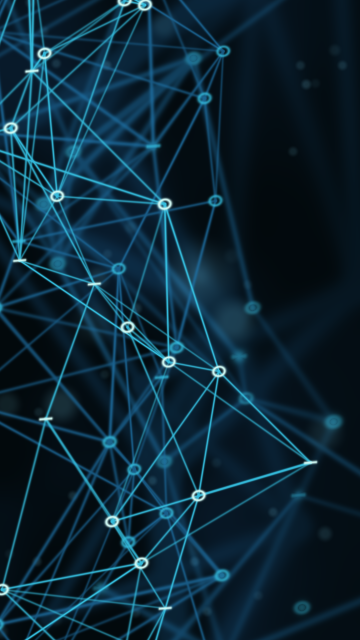
Reproduce this background procedurally as a Shadertoy shader.

```glsl
const vec3 NIGHT = vec3(0.008, 0.034, 0.046);
const vec3 HAZE = vec3(0.034, 0.110, 0.180);
const vec3 DEEP_BLUE = vec3(0.075, 0.270, 0.420);
const vec3 MID_BLUE = vec3(0.115, 0.430, 0.630);
const vec3 CYAN = vec3(0.210, 0.760, 0.890);
const vec3 NODE_WHITE = vec3(0.820, 0.980, 0.960);
const vec3 BOKEH = vec3(0.260, 0.430, 0.470);
const vec2 MAIN_BOKEH = vec2(0.55, 1.01);
const vec2 DARK_GAP = vec2(0.75, 1.22);
const float RING_RADIUS = 0.0135;
const float RING_STROKE = 0.0026;
const int BOKEH_COUNT = 40;

// A net of linked nodes; blur holds the smallest and largest softness.
struct Net {
    float seed;
    int count;
    float reach;
    float density;
    vec2 blur;
    vec2 spanX;
};

float hash(float n) {
    return fract(sin(n * 12.9898 + 4.137) * 43758.5);
}

float noise(vec2 p) {
    vec2 cell = floor(p), f = fract(p);
    f = f * f * (3.0 - 2.0 * f);
    float n = cell.x + cell.y * 57.0;
    return mix(mix(hash(n), hash(n + 1.0), f.x),
               mix(hash(n + 57.0), hash(n + 58.0), f.x), f.y);
}

float screen(float a, float b) {
    return 1.0 - (1.0 - a) * (1.0 - b);
}

// Position in xy, softness in z; some low nodes shift into a right-hand group.
vec3 nodeAt(Net net, int i) {
    float id = net.seed + float(i) * 3.0;
    float y = (float(i) + hash(id)) / float(net.count) * 2.3 - 0.25;
    float x = mix(net.spanX.x, net.spanX.y, hash(id + 1.0));
    float low = step(0.2, y) * step(y, 0.85);
    x += 0.46 * low * step(0.45, hash(id + 0.5));
    return vec3(x, y, mix(net.blur.x, net.blur.y, hash(id + 2.0)));
}

// Gaussian line whose softness varies from end to end.
float softLine(vec2 p, vec3 a, vec3 b) {
    vec2 ab = b.xy - a.xy, ap = p - a.xy;
    float t = clamp(dot(ap, ab) / dot(ab, ab), 0.0, 1.0);
    float d = length(ap - ab * t);
    float w = max(mix(a.z, b.z, t), 0.8 / iResolution.x);
    return exp(-d * d / (w * w));
}

// Ring or flat dash, melting into a dot as softness grows.
float glyph(vec2 q, float soft, float kind) {
    q.y -= 0.08 * q.x;
    float ring = abs(length(q * vec2(0.86, 1.05)) - RING_RADIUS);
    float dash = length(vec2(max(abs(q.x) - 0.015, 0.0), q.y));
    float d = kind < 0.6 ? ring : dash;
    float w = max(RING_STROKE + soft * 0.5, 0.8 / iResolution.x);
    float dot2 = dot(q, q) / (RING_RADIUS * RING_RADIUS + soft * soft);
    return max(exp(-d * d / (w * w)), smoothstep(0.003, 0.012, soft) * exp(-dot2));
}

// Returns link coverage in x and node coverage in y.
vec2 drawNet(vec2 p, Net net) {
    vec2 cover = vec2(0.0);
    for (int i = 0; i < net.count; i++) {
        vec3 a = nodeAt(net, i);
        float kind = hash(net.seed + float(i) * 7.7);
        cover.y = max(cover.y, glyph(p - a.xy, a.z, kind));
        for (int k = 1; k <= 6; k++) {
            if (i + k >= net.count) break;
            float pick = hash(net.seed + float(i * 11 + k) * 1.31);
            if (pick > net.density) continue;
            vec3 b = nodeAt(net, i + k);
            if (distance(a.xy, b.xy) > net.reach) continue;
            float strength = mix(1.0, 0.45, pick / net.density);
            cover.x = screen(cover.x, strength * softLine(p, a, b));
        }
    }
    return cover;
}

// Out-of-focus discs, mostly small and mostly to the left.
float bokeh(vec2 p) {
    float light = 0.0;
    for (int i = 0; i < BOKEH_COUNT; i++) {
        float id = float(i) * 5.0 + 211.0;
        vec2 c = vec2(pow(hash(id), 1.4), hash(id + 1.0) * 1.8);
        float r = mix(0.014, 0.065, pow(hash(id + 2.0), 6.0));
        float disc = 1.0 - smoothstep(0.3 * r, 1.3 * r, distance(p, c));
        light = screen(light, disc * mix(0.10, 0.42, hash(id + 3.0)));
    }
    float d = distance(p, MAIN_BOKEH);
    return light + 0.24 * (1.0 - smoothstep(0.04, 0.13, d)) + 0.30 * exp(-d * d / 0.0012);
}

void mainImage(out vec4 fragColor, in vec2 fragCoord) {
    vec2 p = fragCoord / iResolution.x;

    // Dark ground with uneven haze, thinner at the right.
    float cloud = 0.65 * noise(p * 2.6 + 3.0) + 0.35 * noise(p * 6.0 + 9.0);
    float shade = mix(1.0, 0.25, smoothstep(0.4, 1.0, p.x));
    shade *= 1.0 - 0.75 * exp(-dot(p - DARK_GAP, p - DARK_GAP) / 0.06);
    vec3 col = mix(NIGHT, HAZE, smoothstep(0.2, 0.85, cloud) * shade);

    // Nets from far and soft to near and sharp.
    vec2 far = drawNet(p, Net(17.0, 15, 1.1, 0.50, vec2(0.016, 0.042), vec2(-0.2, 1.1)));
    vec2 mid = drawNet(p, Net(53.0, 20, 0.85, 0.50, vec2(0.006, 0.016), vec2(-0.25, 1.0)));
    vec2 near = drawNet(p, Net(91.0, 24, 0.65, 0.60, vec2(0.003, 0.007), vec2(-0.2, 0.65)));
    vec2 sharp = drawNet(p, Net(139.0, 25, 0.60, 0.62, vec2(0.0028, 0.0038), vec2(-0.12, 0.48)));

    col = mix(col, DEEP_BLUE, 0.42 * far.x * mix(0.35, 1.0, shade));
    col = mix(col, MID_BLUE, 0.52 * mid.x * mix(0.6, 1.0, shade));
    col = mix(col, CYAN, 0.38 * mid.y);
    col += BOKEH * bokeh(p) * 0.75;
    col = mix(col, MID_BLUE, 0.78 * near.x);
    col = mix(col, CYAN, 0.70 * near.y);
    col = mix(col, CYAN, 0.97 * sharp.x);
    col = mix(col, NODE_WHITE, 0.97 * sharp.y);

    fragColor = vec4(col, 1.0);
}
```
